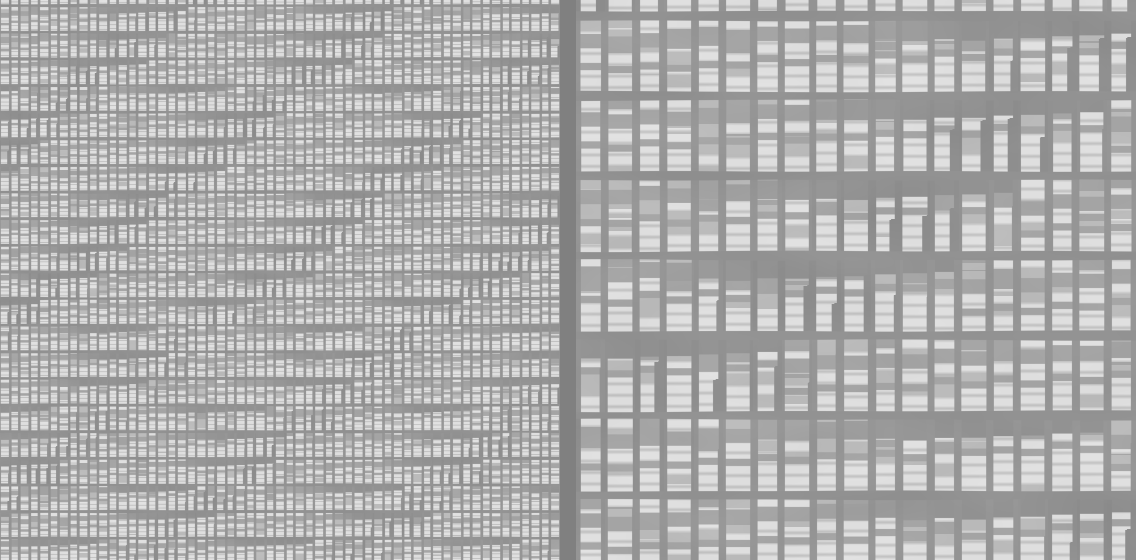
Left: the whole. Right: its middle third, enlarged.
Give the GLSL for this pattern, as a Shadertoy shader.

```glsl
const float COLUMNS = 57.0;
const float ROWS = 21.03;
const float ROW_OFFSET = 0.18;
const float STRIPES = 7.0;             // fine threads per row
const float WIDE_HALF = 0.41;          // half widths of alternate columns
const float NARROW_HALF = 0.33;
const float BAND_HALF = 0.055;         // dark line between rows
const float FLOAT_HALF = 0.09;         // drifting thread
const float THIN_HALF = 0.045;         // second drifting thread
const float DRIFT_ACROSS = 2.65;       // drift cycles across the canvas
const float DRIFT_PER_ROW = 0.153;
const float DRIFT_START = 0.30;
const float DARK = 0.57;
const float SHADE = 0.645;
const float MID = 0.73;
const float LIGHT = 0.875;

float hash(vec2 p) {
    vec3 q = fract(p.xyx * vec3(0.1031, 0.1030, 0.0973));
    q += dot(q, q.yzx + 33.33);
    return fract((q.x + q.y) * q.z);
}

vec2 gradient(vec2 cell) {
    float angle = 6.2832 * hash(cell);
    return vec2(cos(angle), sin(angle));
}

float gradientNoise(vec2 p) {
    vec2 i = floor(p), f = fract(p);
    vec2 w = f * f * f * (f * (f * 6.0 - 15.0) + 10.0);
    vec2 e = vec2(1.0, 0.0);
    float bottom = mix(dot(gradient(i), f), dot(gradient(i + e.xy), f - e.xy), w.x);
    float top = mix(dot(gradient(i + e.yx), f - e.yx), dot(gradient(i + e.xx), f - e.xx), w.x);
    return mix(bottom, top, w.y);
}

// Soft-edged bar of the given half width
float bar(float x, float center, float halfWidth, float soft) {
    return 1.0 - smoothstep(halfWidth - soft, halfWidth + soft, abs(x - center));
}

// Tone of one fine thread crossing one column, palest at the foot of the row
float threadTone(vec2 id, float height) {
    float pick = hash(id + 17.0) + 0.5 * (0.4 - height);
    return pick > 0.22 ? LIGHT : (pick > 0.0 ? MID : SHADE);
}

void mainImage(out vec4 fragColor, in vec2 fragCoord) {
    vec2 uv = fragCoord / iResolution.xy;
    vec2 soft = 0.7 * vec2(COLUMNS, ROWS) / iResolution.xy;

    // Grid of columns and rows
    vec2 grid = vec2(uv.x * COLUMNS, uv.y * ROWS + ROW_OFFSET);
    vec2 id = floor(grid);
    vec2 cell = fract(grid);
    float cellHash = hash(id);

    // Drift of the loose threads, stepped from column to column
    float rowJitter = 0.5 * (hash(vec2(id.y, 71.0)) - 0.5);
    float diagonal = (id.x + 0.5) / COLUMNS * DRIFT_ACROSS - id.y * DRIFT_PER_ROW + DRIFT_START;
    float drift = fract(diagonal + rowJitter);
    float jitter = 0.05 * (cellHash - 0.5) + 0.05 * (mod(id.x, 2.0) - 0.5);

    // Fine threads with greyer joints
    float thread = cell.y * STRIPES + 0.4 * cellHash;
    float tone = threadTone(vec2(id.x, id.y * 11.0 + floor(thread)), cell.y);
    float threadSoft = max(0.14, 0.5 * soft.y * STRIPES);
    float joint = 1.0 - bar(fract(thread), 0.5, 0.37, threadSoft);
    tone = mix(tone, min(tone, MID), 0.8 * joint);

    // Drifting threads darken and merge with the row line late in their cycle
    float floatCenter = mix(0.62, 0.96, drift) + jitter * (1.0 - drift);
    float thinCenter = mix(0.30, 0.62, drift) + jitter;
    float merged = smoothstep(0.45, 0.75, drift);
    float floatHalf = FLOAT_HALF + 0.07 * merged;
    float floatBar = bar(cell.y, floatCenter, floatHalf, soft.y);
    tone = mix(tone, mix(SHADE, DARK, merged), floatBar);
    tone = mix(tone, SHADE, bar(cell.y, thinCenter, THIN_HALF, soft.y));

    // Column gaps, darker and wider in broken runs along the diagonals
    float halfWidth = mod(id.x, 2.0) < 0.5 ? WIDE_HALF : NARROW_HALF;
    halfWidth += 0.04 * (hash(id + 5.0) - 0.5);
    float nearDiagonal = 1.0 - smoothstep(0.03, 0.22, abs(fract(diagonal + 0.5) - 0.5));
    float runTop = 0.35 + 0.5 * hash(id + 41.0);
    float run = 1.0 - smoothstep(runTop - soft.y, runTop + soft.y, cell.y);
    float pinch = 0.09 * nearDiagonal * run * step(0.3, hash(id + 29.0));
    float column = bar(cell.x, 0.5 - pinch, halfWidth - pinch, soft.x);
    float gapTone = DARK + 0.03 * (0.5 - nearDiagonal);
    tone = mix(gapTone, tone, column);

    // Dark row lines of changing thickness
    float swell = 0.03 * gradientNoise(vec2(uv.x * 7.0, floor(grid.y + 0.5) * 3.7 + 0.5));
    float fromLine = min(cell.y, 1.0 - cell.y);
    tone = mix(tone, DARK, bar(fromLine, 0.0, BAND_HALF + swell, soft.y));

    // Faint wear
    tone += 0.025 * gradientNoise(uv * vec2(18.0, 40.0));
    fragColor = vec4(vec3(tone), 1.0);
}
```
